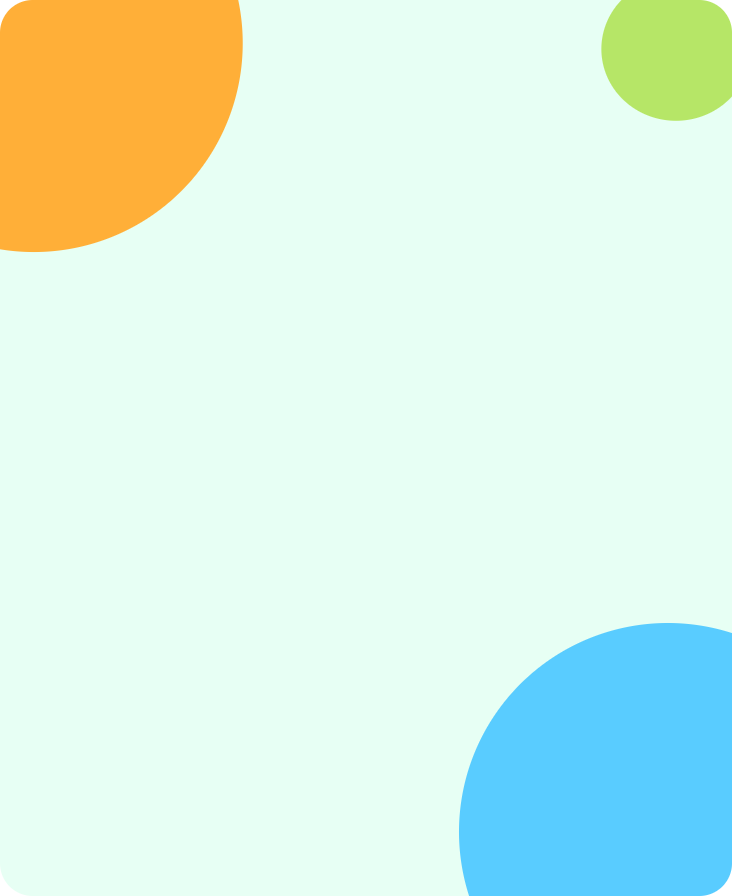
Write a Shadertoy shader that draws this background.

```glsl
// Signed distance to an ellipse, accurate near its edge
float ellipse(vec2 p, vec2 radii) {
    return (length(p / radii) - 1.0) * min(radii.x, radii.y);
}

float roundedBox(vec2 p, vec2 halfSize, float radius) {
    vec2 q = abs(p) - halfSize + radius;
    return length(max(q, 0.0)) + min(max(q.x, q.y), 0.0) - radius;
}

// Antialiased coverage, one pixel wide
float coverage(float dist) {
    return clamp(0.5 - dist * iResolution.y, 0.0, 1.0);
}

void mainImage(out vec4 fragColor, in vec2 fragCoord) {
    // Canvas height is one unit
    vec2 p = fragCoord / iResolution.y;
    vec2 size = vec2(iResolution.x / iResolution.y, 1.0);

    vec3 mint = vec3(0.906, 1.0, 0.955);
    vec3 orange = vec3(1.0, 0.686, 0.22);
    vec3 lime = vec3(0.714, 0.902, 0.404);
    vec3 sky = vec3(0.349, 0.8, 1.0);

    // Corner discs
    vec3 color = mint;
    color = mix(color, orange, coverage(length(p - vec2(0.0378, 0.9518)) - 0.2331));
    color = mix(color, lime, coverage(ellipse(p - size + vec2(0.0625, 0.0547), vec2(0.0833, 0.0801))));
    color = mix(color, sky, coverage(length(p - vec2(size.x - 0.0716, 0.0716)) - 0.2331));

    // Rounded card on white
    float card = roundedBox(p - 0.5 * size, 0.5 * size, 0.0365);
    fragColor = vec4(mix(vec3(1.0), color, coverage(card)), 1.0);
}
```
